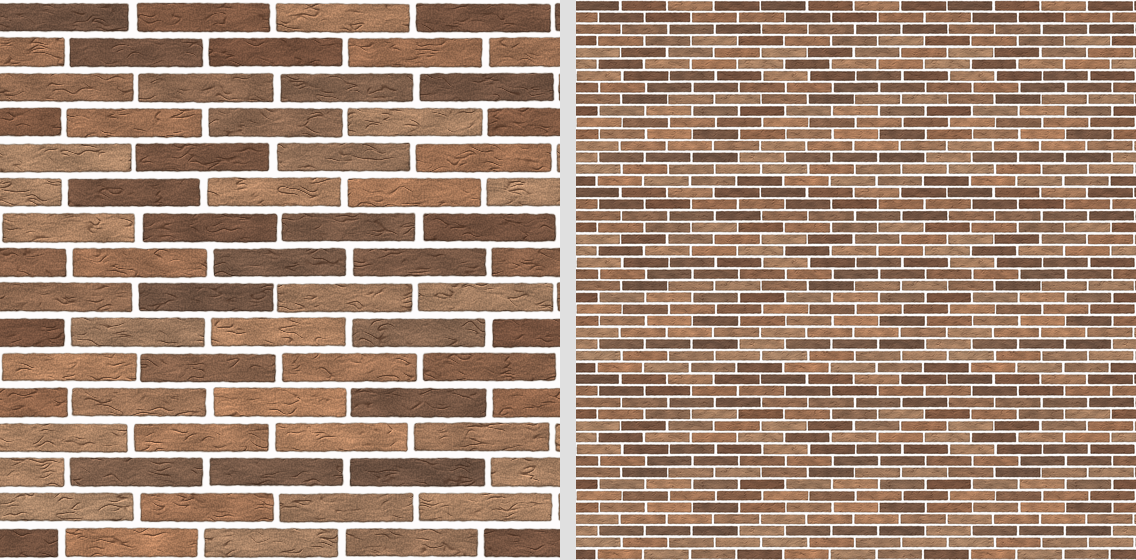
Left, the tile; right, the same tile 3 across and 3 down.
A three.js fragment shader for this texture:

```glsl
// Running-bond wall of long, rough brown bricks on flat white mortar.
// Each brick is a wobbly rounded box in its own cell; warped gradient noise
// gives a split-stone relief, lit from above. Brick ids wrap, so it tiles.

varying vec2 vUv;

// Layout, in bricks and in canvas units
const vec2 COUNT = vec2(4.0, 16.0);
const vec2 HALF_SIZE = vec2(0.1188, 0.0247);
const vec2 SIZE_JITTER = vec2(0.0016, 0.0007);
const vec2 PLACE_JITTER = vec2(0.0018, 0.0011);
const float ROW_SHIFT = -0.03;
const float ROW_JITTER = 0.07;
const float TILT = 0.010;
const float CORNER = 0.0035;
const float WOBBLE = 0.0016;
const float EDGE_SOFT = 0.0011;
const float SHADOW_WIDTH = 0.0034;
const float RIM_WIDTH = 0.0035;

// Surface
const vec2 LIGHT_STEP = vec2(-0.0008, 0.0019);
const float RELIEF_LIGHT = 0.30;
const float CRACK_DEPTH = 0.60;
const float MOTTLE = 0.20;
const float GRAIN = 0.22;

// Colours
const vec3 MORTAR = vec3(0.995, 0.99, 0.99);
const vec3 SHADOW = vec3(0.60, 0.55, 0.50);
const vec3 DARK_BRICK = vec3(0.445, 0.325, 0.255);
const vec3 TAN_BRICK = vec3(0.665, 0.505, 0.385);
const vec3 RED_TINT = vec3(1.03, 0.97, 0.93);
const vec3 GREY_TINT = vec3(0.97, 1.01, 1.04);
const vec3 CRACK = vec3(0.27, 0.165, 0.11);

float hash(vec2 p) {
  vec3 q = fract(p.xyx * 0.1031);
  q += dot(q, q.yzx + 33.33);
  return fract((q.x + q.y) * q.z);
}

vec2 hash2(vec2 p) {
  return vec2(hash(p + 3.7), hash(p + 51.3));
}

float cornerSlope(vec2 corner, vec2 offset) {
  float angle = 6.28319 * hash(corner);
  return dot(vec2(cos(angle), sin(angle)), offset);
}

// Gradient noise, roughly -0.7 to 0.7
float noise(vec2 p) {
  vec2 i = floor(p), f = fract(p);
  vec2 u = f * f * f * (f * (f * 6.0 - 15.0) + 10.0);
  vec2 x = vec2(1.0, 0.0), y = vec2(0.0, 1.0);
  float low = mix(cornerSlope(i, f), cornerSlope(i + x, f - x), u.x);
  float high = mix(cornerSlope(i + y, f - y), cornerSlope(i + 1.0, f - 1.0), u.x);
  return mix(low, high, u.y);
}

// Bends the grain so that folds and cracks run ragged
vec2 warp(vec2 q) {
  return q + 0.011 * vec2(noise(q * 42.0), noise(q * 36.0 + 19.0));
}

// Thin, broken, mostly level cracks, 0 to 1
float cracks(vec2 q) {
  vec2 w = warp(q);
  float line = 1.0 - smoothstep(0.0, 0.15, abs(noise(w * vec2(24.0, 78.0) + 7.0)));
  return line * smoothstep(-0.05, 0.32, noise(q * vec2(22.0, 48.0) + 31.0));
}

// Surface height: folds, chips and cracks
float relief(vec2 q) {
  vec2 w = warp(q);
  float folds = noise(w * vec2(38.0, 100.0));
  float chips = noise(w * vec2(110.0, 190.0) + 13.0);
  return 0.75 * folds + 0.5 * chips - 0.8 * cracks(q);
}

float roundedBox(vec2 p, vec2 halfSize, float radius) {
  vec2 d = abs(p) - halfSize + radius;
  return length(max(d, 0.0)) + min(max(d.x, d.y), 0.0) - radius;
}

void main() {
  // Cell of this brick, every second row moved by half a brick
  vec2 grid = vUv * COUNT;
  float row = mod(floor(grid.y), COUNT.y);
  grid.x -= 0.5 * (1.0 - mod(row, 2.0));
  grid.x -= ROW_SHIFT + ROW_JITTER * (hash(vec2(row, 77.0)) - 0.5);
  vec2 id = vec2(mod(floor(grid.x), COUNT.x), row);
  vec2 local = (fract(grid) - 0.5) / COUNT;

  // Outline with its own size, place, tilt and ragged edge
  vec2 p = local - PLACE_JITTER * (2.0 * hash2(id + 11.0) - 1.0);
  p.y += p.x * TILT * (hash(id + 29.0) - 0.5);
  vec2 q = p + 8.0 * hash2(id + 41.0);
  vec2 halfSize = HALF_SIZE + SIZE_JITTER * (2.0 * hash2(id + 67.0) - 1.0);
  float dist = roundedBox(p, halfSize, CORNER);
  dist += WOBBLE * (noise(q * 55.0) + 0.5 * noise(q * 150.0));

  // Fired colour of the brick
  vec3 brick = mix(DARK_BRICK, TAN_BRICK, smoothstep(0.1, 0.9, hash(id + 83.0)));
  brick *= mix(RED_TINT, GREY_TINT, hash(id + 97.0));
  brick *= 1.0 + MOTTLE * noise(q * vec2(18.0, 32.0)) + GRAIN * noise(q * 330.0);

  // Relief, cracks and worn rim
  float lit = relief(q) - relief(q + LIGHT_STEP);
  brick *= 1.0 + RELIEF_LIGHT * clamp(lit, -1.2, 1.0);
  brick = mix(brick, CRACK, CRACK_DEPTH * cracks(q) * smoothstep(0.3, -0.4, lit));
  float rim = smoothstep(-RIM_WIDTH, 0.0, dist);
  brick *= 1.0 - rim * mix(0.36, 0.12, smoothstep(-0.02, 0.02, p.y));

  // Soft contact shadow on the mortar
  float shade = 1.0 - smoothstep(0.0, SHADOW_WIDTH, dist);
  vec3 ground = mix(MORTAR, SHADOW, 0.75 * shade * shade);
  float cover = 1.0 - smoothstep(-EDGE_SOFT, EDGE_SOFT, dist);
  gl_FragColor = vec4(mix(ground, brick, cover), 1.0);
}
```
